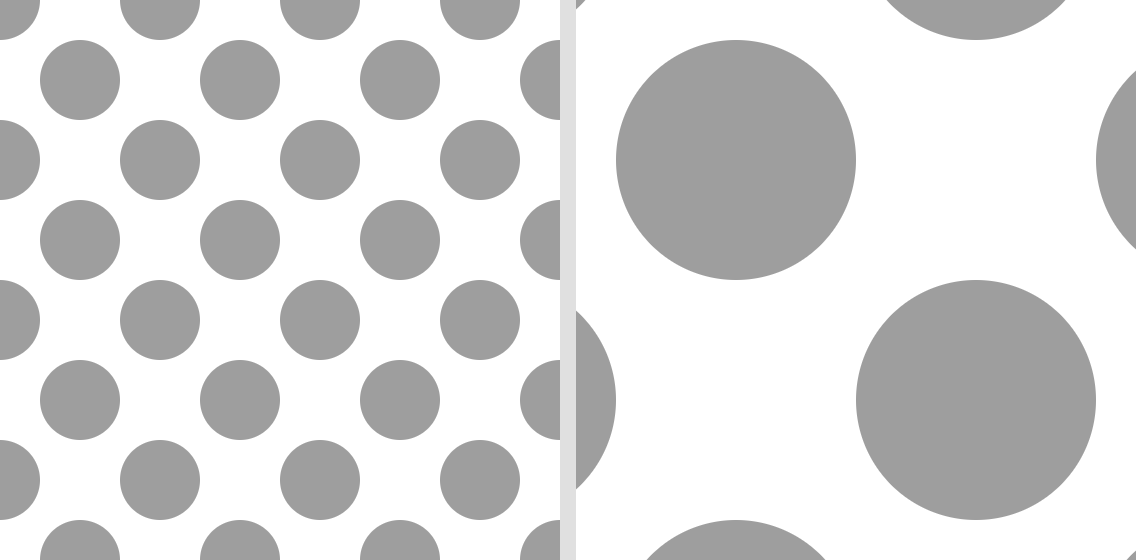
Left, the full canvas; right, a detail of the centre.
Give the GLSL for this pattern, as a WebGL 2 fragment shader.

```glsl
#version 300 es
precision highp float;
// Staggered polka dots: flat grey discs on white, 3.5 repeats each way.
// Two square lattices, offset by half a cell, are merged by taking the
// smaller disc distance; the edge is smoothed over one pixel.

uniform vec2 u_resolution;
out vec4 fragColor;

const float REPEATS = 3.5;      // cells across the canvas
const float DOT_RADIUS = 0.25;  // in cells
const vec3 PAPER_WHITE = vec3(1.0);
const vec3 DOT_GREY = vec3(0.62);

// Signed distance to a disc centred on every integer point
float discLattice(vec2 p, float radius) {
    vec2 fromCentre = fract(p + 0.5) - 0.5;
    return length(fromCentre) - radius;
}

// Discs at cell corners and cell centres
float staggeredDiscs(vec2 p, float radius) {
    return min(discLattice(p, radius), discLattice(p - 0.5, radius));
}

// Coverage of a shape, with an edge as wide as one pixel
float coverage(float dist, float pixel) {
    return clamp(0.5 - dist / pixel, 0.0, 1.0);
}

void main() {
    // Cell coordinates, with a disc centred on the top left corner
    vec2 uv = gl_FragCoord.xy / u_resolution.y;
    vec2 cell = vec2(uv.x, 1.0 - uv.y) * REPEATS;
    float pixel = REPEATS / u_resolution.y;

    float dots = coverage(staggeredDiscs(cell, DOT_RADIUS), pixel);
    fragColor = vec4(mix(PAPER_WHITE, DOT_GREY, dots), 1.0);
}
```
